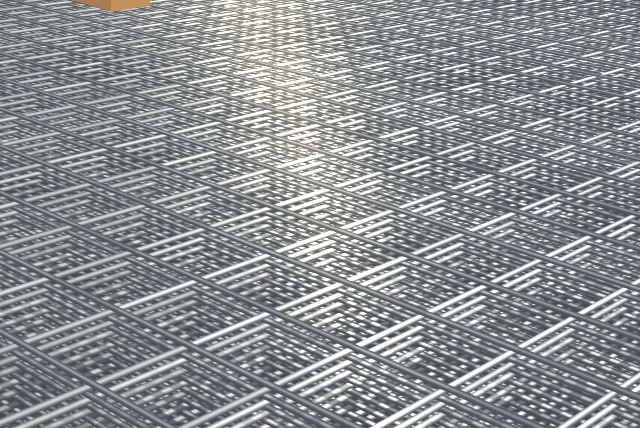
Reproduce this pattern procedurally as a WebGL 2 fragment shader.

```glsl
#version 300 es
precision highp float;
// Stacked sheets of galvanised wire mesh in perspective, with low sun glinting across them.

uniform vec2 u_resolution;
out vec4 fragColor;

// Perspective grid: unit is the canvas width
const vec2 ORIGIN = vec2(0.5404, 0.2279);    // where grid node (0,0) lies
const vec2 STEP_RISE = vec2(0.1402, 0.0577); // along the bright wires
const vec2 STEP_FALL = vec2(0.0901, -0.0593);// along the dark wires
const vec2 TAPER = vec2(0.0623, -0.054);     // perspective weights
const float LAYER_DROP = 0.0156;
const int LAYERS = 13;
const float WIRE_RADIUS = 0.0048;
const float SHEET_SHIFT = 0.010;             // misalignment of the sheets

// Light and colour
const float DASHES = 5.0;
const float CONTRAST = 1.30;
const float BLACK_LEVEL = 0.055;
const vec3 GAP = vec3(0.25, 0.27, 0.285);
const vec3 STEEL_DARK = vec3(0.275, 0.298, 0.315);
const vec3 STEEL_MID = vec3(0.52, 0.54, 0.552);
const vec3 STEEL_LIT = vec3(0.93, 0.93, 0.92);
const vec3 SUN = vec3(1.0, 0.92, 0.77);
const vec3 WOOD = vec3(0.76, 0.57, 0.37);
const float TAU = 6.28318;

float hash(vec3 p) {
    p = fract(p * vec3(0.1031, 0.1130, 0.0973));
    p += dot(p, p.yzx + 33.33);
    return fract((p.x + p.y) * p.z);
}

// Soft column of glare leaning right as it comes nearer
float sunColumn(vec2 p, float spread) {
    float centre = 0.405 + 0.29 * (0.667 - p.y);
    float width = spread * (0.05 + 0.055 * p.y);
    float x = (p.x - centre) / width;
    return exp(-x * x) * (0.45 + 0.55 * smoothstep(0.0, 0.4, p.y));
}

// Highlight across a round wire; t runs from -1 (below) to 1 (above)
float sheen(float t, float peak, float sharpness) {
    float x = (t - peak) * sharpness;
    return exp(-x * x);
}

// Shadow bars cast through the sheets above
float dashes(float along, float phase) {
    return smoothstep(-0.25, 0.55, sin(TAU * (along * DASHES + phase)));
}

// Wooden block at the far edge
vec3 addBlock(vec3 col, vec2 p, float top, float px) {
    float corner = 0.174;
    float slope = p.x < corner ? -0.29 : 0.15;
    float lower = top - 0.018 + slope * (p.x - corner);
    float sides = smoothstep(0.108, 0.108 + px, p.x) * (1.0 - smoothstep(0.234, 0.234 + px, p.x));
    float mask = sides * smoothstep(lower - px, lower + px, p.y);
    float shade = p.x < corner ? 0.86 : 1.0;
    return mix(col, WOOD * shade, mask);
}

void main() {
    float px = 1.0 / u_resolution.x;
    vec2 p = gl_FragCoord.xy * px;
    float top = u_resolution.y * px;
    float glow = sunColumn(p, 1.0);
    float halo = sunColumn(p, 2.4);
    float side = mix(0.80, 1.04, smoothstep(0.0, 0.75, p.x));

    // Canvas to grid coordinates
    mat2 toGrid = inverse(mat2(STEP_RISE - TAPER.x * p, STEP_FALL - TAPER.y * p));

    vec3 col = vec3(0.0);
    float open = 1.0;
    for (int k = 0; k < LAYERS; k++) {
        float layer = float(k);
        vec2 q = toGrid * (p - ORIGIN + vec2(0.0, LAYER_DROP * layer));
        vec2 slope = sqrt(dFdx(q) * dFdx(q) + dFdy(q) * dFdy(q)) / px;
        q += SHEET_SHIFT * sin(vec2(2.3, 3.7) * layer);

        vec2 cell = floor(q + 0.5);
        vec2 offset = (q - cell) / max(slope, vec2(0.001));
        float radius = WIRE_RADIUS / max(1.0 + dot(TAPER, q), 0.2);
        vec2 cover = clamp((radius - abs(offset)) / px + 0.5, 0.0, 1.0);
        vec2 t = offset / radius * vec2(1.0, -1.0);

        float buried = smoothstep(0.0, 2.0, layer);
        float deep = smoothstep(0.0, 6.0, layer);
        float dim = mix(1.0, 0.82, layer / float(LAYERS));

        // Falling wires: grey, with a thin rim and spots of light
        float tone = hash(vec3(cell.x, floor(q.y), layer));
        float spot = dashes(q.y, layer * 0.37 + tone * 0.3);
        float rim = sheen(t.x, 0.25, 2.2);
        vec3 fallCol = mix(STEEL_DARK, STEEL_MID, rim * (0.65 + 0.35 * tone));
        fallCol = mix(fallCol, STEEL_LIT * side, rim * spot * buried * (0.3 + 0.5 * tone));
        fallCol += SUN * rim * (0.14 * halo + 0.5 * glow * spot * buried);
        col += open * cover.x * fallCol * dim;
        open *= 1.0 - cover.x;

        // Rising wires: facing the sun, broken into dashes lower down
        tone = hash(vec3(floor(q.x), cell.y, layer + 20.0));
        spot = mix(1.0, dashes(q.x, layer * 0.43 + tone * 0.3), deep * 0.8);
        rim = sheen(t.y, 0.2, 1.35);
        vec3 riseCol = mix(STEEL_DARK, STEEL_LIT * side, rim * spot * (0.72 + 0.28 * tone));
        riseCol += SUN * rim * spot * (0.12 * halo + 0.45 * glow);
        col += open * cover.y * riseCol * dim;
        open *= 1.0 - cover.y;
    }
    col += open * GAP;

    // Tone curve, then warm haze in the glare
    col = col * CONTRAST - BLACK_LEVEL;
    float far = smoothstep(0.05, 0.6, p.y);
    col = mix(col, SUN, far * (0.22 * glow + 0.08 * halo));
    col = addBlock(col, p, top, px);
    fragColor = vec4(clamp(col, 0.0, 1.0), 1.0);
}
```
